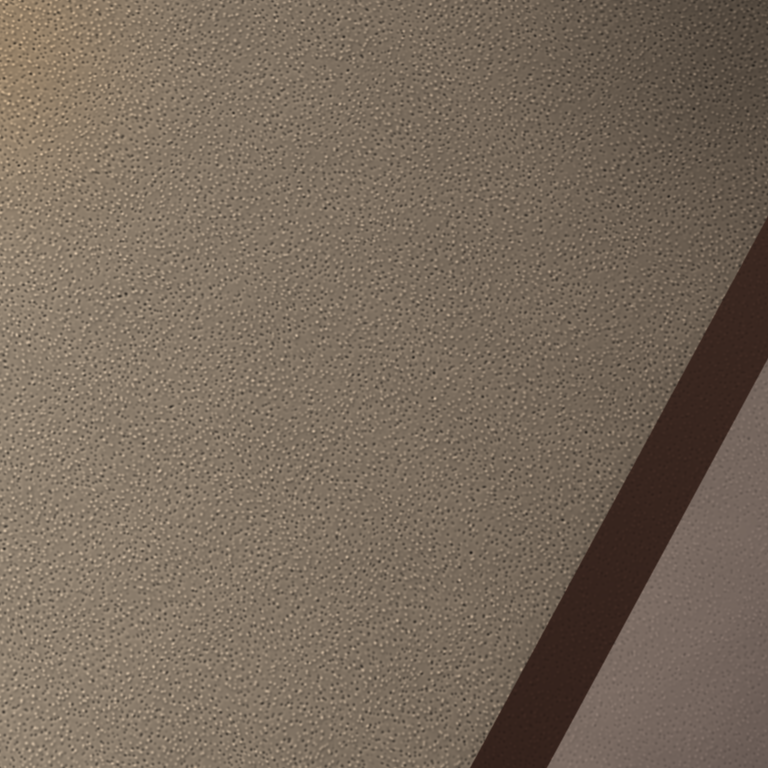
This texture is drawn by a WebGL 1 fragment shader. Its source:

```glsl
precision highp float;

uniform vec2 u_resolution;

vec3 hash3(vec2 cell) {
  vec3 k = vec3(dot(cell, vec2(127.1, 311.7)),
                dot(cell, vec2(269.5, 183.3)),
                dot(cell, vec2(419.2, 371.9)));
  return fract(sin(k) * 43758.55);
}

// Cellular grain: each cell scatters one ringed bump or dent, lit from one side
float grain(vec2 p) {
  vec2 cell = floor(p);
  float sum = 0.0;
  for (int j = -1; j <= 1; j++) {
    for (int i = -1; i <= 1; i++) {
      vec2 neighbour = cell + vec2(float(i), float(j));
      vec3 rnd = hash3(neighbour);
      vec2 offset = p - neighbour - rnd.xy;
      float falloff = 5.0 * dot(offset, offset);
      float shape = 1.0 - falloff + dot(offset, vec2(-0.9, 1.5));
      float bump = smoothstep(0.0, 1.0, rnd.z) * 2.0 - 1.0;
      sum += bump * shape * exp(-falloff);
    }
  }
  return sum;
}

// Broad, faint unevenness
float mottle(vec2 p) {
  return sin(p.x * 17.0 + 2.0 * sin(p.y * 13.0)) * sin(p.y * 21.0 + 1.7 * sin(p.x * 11.0));
}

vec3 leatherColor(vec2 uv, float relief) {
  vec3 color = mix(vec3(0.565, 0.508, 0.44), vec3(0.41, 0.36, 0.31), uv.x);
  color -= 0.01 * smoothstep(0.6, 1.0, uv.y);
  color *= 1.0 - 0.20 * smoothstep(0.42, 0.0, distance(uv, vec2(1.0)));
  // Warm glow in the upper left corner
  vec2 toGlow = (uv - vec2(0.0, 0.95)) * vec2(1.0, 0.8);
  color += vec3(0.035, 0.010, -0.022) * exp(-40.0 * dot(toGlow, toGlow));
  return color * (1.0 + 0.33 * relief + 0.012 * mottle(uv));
}

vec3 panelColor(vec2 uv, float across, float relief) {
  vec3 color = mix(vec3(0.48, 0.42, 0.385), vec3(0.41, 0.355, 0.33),
                   smoothstep(0.0, 0.3, across));
  color *= 1.0 - 0.06 * smoothstep(0.2, 0.55, uv.y);
  return color * (1.0 + 0.10 * relief + 0.015 * mottle(uv * 1.6));
}

void main() {
  vec2 uv = gl_FragCoord.xy / u_resolution;
  float softness = max(0.0015, 1.0 / min(u_resolution.x, u_resolution.y));

  // Slightly wavy grain coordinates, finer towards the top
  vec2 grainUv = uv + 0.002 * sin(uv.yx * vec2(31.0, 37.0) + 2.0 * sin(uv * 19.0));
  grainUv.y += 0.08 * uv.y * uv.y;
  float relief = grain(grainUv * vec2(164.0, 160.0));

  // Distance to the right of the slanted strip's left edge
  float across = (uv.x - 0.612 - 0.540 * uv.y) * 0.88;
  float stripWidth = 0.088;

  vec3 color = leatherColor(uv, relief);
  color *= 1.0 - 0.04 * smoothstep(-0.035, 0.0, across);

  vec3 strip = mix(vec3(0.205, 0.135, 0.11), vec3(0.24, 0.165, 0.135), uv.y);
  strip *= 1.0 + 0.10 * relief;
  color = mix(color, strip, smoothstep(-softness, softness, across));

  float pastStrip = across - stripWidth;
  color = mix(color, panelColor(uv, pastStrip, relief),
              smoothstep(-softness, softness, pastStrip));

  gl_FragColor = vec4(color, 1.0);
}
```
